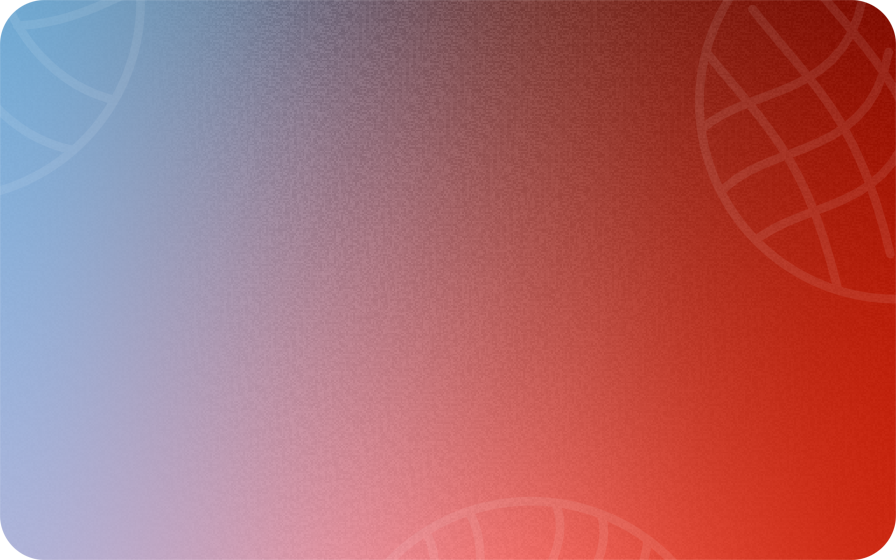
This background is drawn by a WebGL 2 fragment shader. Its source:

```glsl
#version 300 es
precision highp float;
// Grainy blue-to-red gradient card with three faint ribbed balls at its edges.

uniform vec2 u_resolution;
out vec4 fragColor;

const float BALL_RADIUS = 0.351;
const float LINE_HALF_WIDTH = 0.0078;
const float LINE_OPACITY = 0.085;
const float CORNER_RADIUS = 0.08;
const float GRAIN_CELLS = 320.0;

float hash(vec2 p) {
  return fract(sin(dot(p, vec2(127.1, 311.7))) * 43758.5453);
}

// Soft blend of six evenly spaced colours
vec3 ramp(vec3 colors[6], float x) {
  vec3 sum = vec3(0.0);
  float total = 0.0;
  for (int i = 0; i < 6; i++) {
    float d = x * 5.0 - float(i);
    float weight = exp(-1.6 * d * d);
    sum += colors[i] * weight;
    total += weight;
  }
  return sum / total;
}

vec3 background(vec2 uv) {
  vec3 top = ramp(vec3[6](
    vec3(0.43, 0.68, 0.85), vec3(0.46, 0.59, 0.71), vec3(0.45, 0.39, 0.46),
    vec3(0.50, 0.25, 0.22), vec3(0.50, 0.11, 0.06), vec3(0.50, 0.04, 0.00)), uv.x);
  vec3 middle = ramp(vec3[6](
    vec3(0.55, 0.71, 0.88), vec3(0.63, 0.62, 0.73), vec3(0.70, 0.49, 0.54),
    vec3(0.71, 0.34, 0.31), vec3(0.70, 0.18, 0.11), vec3(0.71, 0.10, 0.02)), uv.x);
  vec3 bottom = ramp(vec3[6](
    vec3(0.67, 0.72, 0.87), vec3(0.76, 0.65, 0.76), vec3(0.91, 0.56, 0.60),
    vec3(0.95, 0.42, 0.39), vec3(0.86, 0.25, 0.17), vec3(0.79, 0.14, 0.05)), uv.x);
  // Quadratic curve through the three rows
  vec3 control = 2.0 * middle - 0.5 * (top + bottom);
  return mix(mix(bottom, control, uv.y), mix(control, top, uv.y), uv.y);
}

float segmentDistance(vec2 p, vec2 a, vec2 b) {
  vec2 pa = p - a, ba = b - a;
  return length(pa - ba * clamp(dot(pa, ba) / dot(ba, ba), 0.0, 1.0));
}

vec2 bezier(vec2 a, vec2 b, vec2 c, vec2 d, float t) {
  float s = 1.0 - t;
  return s * s * s * a + 3.0 * s * s * t * b + 3.0 * s * t * t * c + t * t * t * d;
}

// Distance to a curved rib repeated along a fixed step
float ribs(vec2 p, vec2 a, vec2 b, vec2 c, vec2 d, vec2 stride, int count) {
  float nearest = 1e3;
  for (int i = 0; i < count; i++) {
    vec2 q = p - stride * float(i);
    vec2 previous = a;
    for (int k = 1; k <= 14; k++) {
      vec2 next = bezier(a, b, c, d, float(k) / 14.0);
      nearest = min(nearest, segmentDistance(q, previous, next));
      previous = next;
    }
  }
  return nearest;
}

// Ball outline joined with the ribs that lie inside it
float ball(vec2 p, float ribDistance) {
  float edge = length(p) - BALL_RADIUS;
  return min(abs(edge), max(ribDistance, edge));
}

float roundedBox(vec2 p, vec2 halfSize, float radius) {
  vec2 q = abs(p) - halfSize + radius;
  return length(max(q, 0.0)) + min(max(q.x, q.y), 0.0) - radius;
}

void main() {
  vec2 uv = gl_FragCoord.xy / u_resolution;
  vec2 p = gl_FragCoord.xy / u_resolution.y;
  vec2 size = vec2(u_resolution.x / u_resolution.y, 1.0);
  float blur = 0.75 / u_resolution.y;
  vec3 color = background(uv);

  // Dark grain, densest in the upper left of centre
  float grainArea = smoothstep(0.12, 0.38, uv.x) * (1.0 - 0.65 * smoothstep(0.45, 0.95, uv.x));
  float grain = hash(floor(p * GRAIN_CELLS)) - 0.5;
  color += grain * (0.012 + 0.075 * grainArea * mix(0.3, 1.0, uv.y));

  // Right ball: two crossing families
  vec2 r = p - vec2(1.6, 0.817);
  float falling = ribs(r, vec2(-0.350, 0.104), vec2(-0.235, -0.042),
    vec2(-0.163, -0.088), vec2(-0.104, -0.333), vec2(0.094, 0.0625), 3);
  float rising = ribs(r, vec2(-0.350, -0.050), vec2(-0.260, 0.033),
    vec2(-0.092, 0.002), vec2(-0.058, 0.192), vec2(0.045, -0.102), 3);
  float lines = ball(r, min(falling, rising));

  // Left ball
  vec2 l = p - vec2(-0.1, 0.996);
  falling = ribs(l, vec2(0.110, 0.004), vec2(0.142, -0.079),
    vec2(0.215, -0.158), vec2(0.315, -0.177), vec2(-0.083, -0.0875), 2);
  rising = ribs(l, vec2(0.131, -0.042), vec2(0.204, -0.038),
    vec2(0.256, -0.017), vec2(0.319, 0.0125), vec2(0.0), 1);
  lines = min(lines, ball(l, min(falling, rising)));

  // Bottom ball
  vec2 b = p - vec2(0.948, -0.246);
  float east = ribs(b, vec2(0.042, 0.352), vec2(0.060, 0.312),
    vec2(0.052, 0.277), vec2(0.035, 0.237), vec2(0.078, -0.010), 3);
  float west = ribs(b, vec2(-0.115, 0.337), vec2(-0.096, 0.312),
    vec2(-0.090, 0.280), vec2(-0.090, 0.237), vec2(-0.080, -0.030), 2);
  lines = min(lines, ball(b, min(east, west)));
  color = mix(color, vec3(1.0), LINE_OPACITY * smoothstep(blur, -blur, lines - LINE_HALF_WIDTH));

  // White outside the rounded card
  float card = roundedBox(p - 0.5 * size, 0.5 * size, CORNER_RADIUS);
  fragColor = vec4(mix(color, vec3(1.0), smoothstep(-blur, blur, card)), 1.0);
}
```
